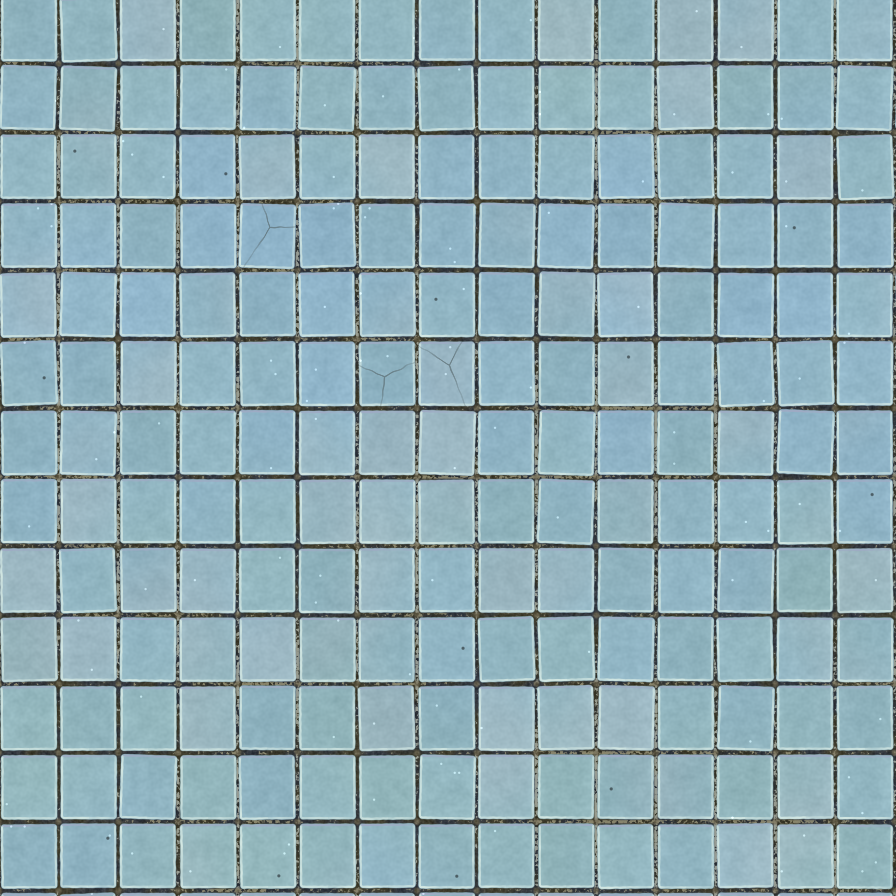
Give the GLSL for this texture, as a three.js fragment shader.

```glsl
// Weathered pale blue mosaic: a 15 by 13 grid of glazed upright tiles.
// Each tile is a rounded box, slightly shifted and turned, with a bright rim;
// wrapping gradient noise mottles the glaze and crumbles mortar in the joints.

#define GRID vec2(15.0, 13.0)          // tiles across and up
#define ORIGIN vec2(-0.0013, 0.006)    // corner of the first tile
#define HALF_GAP vec2(0.0019, 0.0024)  // half of each joint
#define CORNER 0.0040                  // corner radius
#define SOFT 0.0009                    // edge smoothing
#define RIM_WIDTH 0.0014
#define MAX_TILT 0.036
#define MOTTLE 0.050
#define MORTAR 0.75                    // amount of pale mortar
#define PIT_CHANCE 0.045
#define TAU 6.28318

varying vec2 vUv;

float hash(vec2 p) {
  vec3 q = fract(p.xyx * 0.1031);
  q += dot(q, q.yzx + 33.33);
  return fract((q.x + q.y) * q.z);
}

vec2 hash2(vec2 p) {
  return vec2(hash(p + 17.3), hash(p + 71.9));
}

// Gradient noise that repeats after a whole number of cells
float corner(vec2 cell, vec2 f, vec2 offset, vec2 period) {
  float a = TAU * hash(mod(cell + offset, period) + period * 0.37);
  return dot(vec2(cos(a), sin(a)), f - offset);
}

float noise(vec2 uv, vec2 period) {
  vec2 p = uv * period, i = floor(p), f = p - i;
  vec2 u = f * f * f * (f * (f * 6.0 - 15.0) + 10.0);
  vec2 e = vec2(1.0, 0.0);
  return mix(mix(corner(i, f, e.yy, period), corner(i, f, e.xy, period), u.x),
             mix(corner(i, f, e.yx, period), corner(i, f, e.xx, period), u.x), u.y);
}

// Dark joint with tan crossings and broken pale mortar
vec3 groutColor(vec2 uv, vec2 p, vec2 cellSize) {
  vec2 toLine = cellSize * 0.5 - abs(p);
  float upright = smoothstep(-0.002, 0.002, toLine.y - toLine.x);
  float grain = noise(uv, vec2(210.0)) + 0.6 * noise(uv, vec2(430.0));
  float patches = noise(uv, vec2(5.0)) + 0.5 * noise(uv, vec2(14.0));
  vec3 color = mix(vec3(0.25, 0.24, 0.18), vec3(0.20, 0.22, 0.25),
                   smoothstep(-0.3, 0.3, noise(uv, vec2(37.0))));
  color += 0.10 * grain;
  float mortar = smoothstep(0.05, 0.45, grain + 0.9 * patches + 0.16 * upright - 0.06);
  mortar *= 1.0 - smoothstep(0.0008, 0.0028, min(toLine.x, toLine.y));
  vec3 pale = mix(vec3(0.62, 0.60, 0.48), vec3(0.70, 0.72, 0.67), upright);
  color = mix(color, pale, MORTAR * mortar);
  float crossing = 1.0 - smoothstep(0.0015, 0.0048, length(toLine));
  return mix(color, vec3(0.44, 0.41, 0.32) + 0.12 * grain, 0.75 * crossing);
}

// Glaze hue drifts over the wall and from tile to tile
vec3 glazeColor(vec2 uv, vec2 id) {
  vec2 rnd = hash2(id + 5.0);
  float blue = 0.5 + 0.28 * cos(TAU * (uv.y - 0.65)) + 0.5 * (rnd.x - 0.5);
  blue += 0.4 * noise(uv, vec2(6.0));
  vec3 color = mix(vec3(0.565, 0.705, 0.725), vec3(0.555, 0.700, 0.785), clamp(blue, 0.0, 1.0));
  float gray = smoothstep(0.55, 1.0, rnd.y + 0.4 * noise(uv, vec2(9.0)));
  color = mix(color, vec3(0.635, 0.720, 0.755), 0.6 * gray);
  float bumps = noise(uv, vec2(48.0)) * 0.6 + noise(uv, vec2(110.0, 140.0)) * 0.6
              + noise(uv, vec2(260.0)) * 0.5;
  return color + MOTTLE * bumps + 0.03 * (hash(id + 41.0) - 0.5);
}

// Three wandering arms from one impact point
float crackMask(vec2 uv, vec2 p, vec2 id) {
  vec2 v = p - (hash2(id + 3.0) - 0.5) * 0.025;
  v += 0.0016 * vec2(noise(uv, vec2(90.0)), noise(uv, vec2(97.0)));
  float mask = 0.0;
  for (int k = 0; k < 3; k++) {
    float a = TAU * (float(k) / 3.0 + hash(id) + 0.12 * hash(id + float(k)));
    vec2 dir = vec2(cos(a), sin(a));
    float side = abs(v.x * dir.y - v.y * dir.x);
    mask = max(mask, (1.0 - smoothstep(0.0002, 0.0013, side)) * step(0.0, dot(v, dir)));
  }
  return mask * (1.0 - 0.6 * smoothstep(0.005, 0.035, length(v)));
}

void main() {
  vec2 cellSize = 1.0 / GRID, g = (vUv - ORIGIN) * GRID;
  vec2 id = mod(floor(g), GRID), cellPos = (fract(g) - 0.5) * cellSize;

  // Tile outline, shifted and turned
  float r = 2.0 * hash(id + 29.0) - 1.0;
  float tilt = 0.008 * r + MAX_TILT * r * r * r * r * r;
  vec2 p = cellPos - (hash2(id) - 0.5) * 0.0012;
  p = mat2(cos(tilt), -sin(tilt), sin(tilt), cos(tilt)) * p;
  vec2 q = abs(p) - (cellSize * 0.5 - HALF_GAP);
  vec2 o = q + CORNER;
  float d = length(max(o, 0.0)) + min(max(o.x, o.y), 0.0) - CORNER;
  d += 0.0005 * noise(vUv, vec2(170.0));

  // Glaze with a bright rim, dull along the top
  vec3 tile = glazeColor(vUv, id);
  float top = smoothstep(-0.002, 0.002, q.y - q.x) * step(0.0, p.y);
  float rim = 1.0 - smoothstep(RIM_WIDTH * 0.4, RIM_WIDTH * 1.3, abs(d + RIM_WIDTH * 1.2));
  rim *= 0.75 + 0.5 * noise(vUv, vec2(60.0)) - 0.15 * step(0.0, p.x);
  tile += 0.045 * exp(d * 190.0) * (1.0 - top);
  tile = mix(tile, mix(vec3(0.83, 0.91, 0.89), vec3(0.62, 0.67, 0.77), top), clamp(rim, 0.0, 1.0));

  // Cracks, pits and pale flecks
  for (int k = 0; k < 3; k++) {
    float later = step(0.5, float(k));
    vec2 cracked = vec2(4.0 + float(k) + later, 9.0 - 2.0 * later);
    if (distance(id, cracked) < 0.5) tile = mix(tile, vec3(0.36, 0.43, 0.45), 0.7 * crackMask(vUv, p, id));
  }
  float pit = 1.0 - smoothstep(0.0008, 0.0026, length(p - (hash2(id + 8.0) - 0.5) * 0.045));
  tile = mix(tile, vec3(0.23, 0.28, 0.30), 0.8 * pit * step(hash(id + 13.0), PIT_CHANCE));
  vec2 fleckGrid = vUv * 200.0;
  float fleck = step(0.9965, hash(mod(floor(fleckGrid), 200.0)));
  tile += 0.2 * fleck * (1.0 - smoothstep(0.1, 0.4, length(fract(fleckGrid) - 0.5)));

  float cover = 1.0 - smoothstep(-SOFT, SOFT, d);
  gl_FragColor = vec4(mix(groutColor(vUv, cellPos, cellSize), tile, cover), 1.0);
}
```
